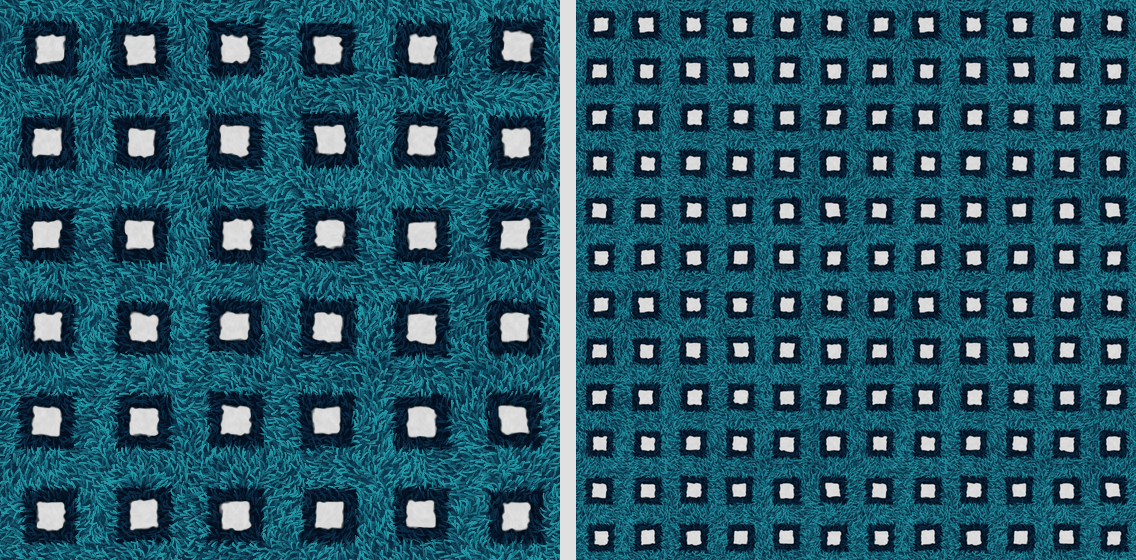
Left, the tile; right, the same tile 2 across and 2 down.
A three.js fragment shader for this pattern:

```glsl
varying vec2 vUv;

// Layout, in units of one repeat
const float REPEATS = 6.0;
const vec2 CENTER_SHIFT = vec2(0.022, -0.018);
const float CENTER_JITTER = 0.045;
const float FRAME_HALF = 0.292;
const float FRAME_FUZZ = 0.03;
const float TILE_HALF = 0.150;
const float TILE_ROUND = 0.035;
const float TILE_EDGE = 0.012;
const float SIZE_JITTER = 0.012;
const float TILT = 0.09;

// Pile, strand sizes in units of one pile cell
const float PILE_CELLS = 112.0;
const float STRAND_HALF = 0.68;
const float STRAND_RADIUS = 0.30;
const float PILE_FLOOR = 0.10;

const vec3 GAP = vec3(0.03, 0.15, 0.23);
const vec3 DEEP = vec3(0.06, 0.26, 0.35);
const vec3 TEAL = vec3(0.08, 0.40, 0.47);
const vec3 BRIGHT = vec3(0.14, 0.60, 0.65);
const vec3 NAVY_DARK = vec3(0.008, 0.055, 0.115);
const vec3 NAVY_LIGHT = vec3(0.05, 0.19, 0.29);
const vec3 WHITE = vec3(0.86);
const vec3 RIM = vec3(0.42, 0.45, 0.49);

vec3 hash3(vec2 p) {
  vec3 q = fract(p.xyx * vec3(0.1031, 0.1030, 0.0973));
  q += dot(q, q.yxz + 33.33);
  return fract((q.xxy + q.yzz) * q.zyx);
}

// Value noise that wraps after a whole number of cells
float wrapNoise(vec2 uv, float cells, float seed) {
  vec2 p = uv * cells;
  vec2 i = floor(p);
  vec2 f = fract(p);
  f = f * f * (3.0 - 2.0 * f);
  vec2 a = mod(i, cells) + seed;
  vec2 b = mod(i + 1.0, cells) + seed;
  return mix(mix(hash3(a).x, hash3(vec2(b.x, a.y)).x, f.x),
             mix(hash3(vec2(a.x, b.y)).x, hash3(b).x, f.x), f.y);
}

float boxDistance(vec2 p, float halfSize, float radius) {
  vec2 d = abs(p) - halfSize + radius;
  return length(max(d, 0.0)) + min(max(d.x, d.y), 0.0) - radius;
}

// Brightness of the lightest strand lying over this point
float pileHeight(vec2 uv) {
  vec2 p = uv * PILE_CELLS;
  vec2 base = floor(p);
  float lean = 4.0 * wrapNoise(uv, 14.0, 7.0);
  float pile = PILE_FLOOR;
  for (int y = -1; y <= 1; y++) {
    for (int x = -1; x <= 1; x++) {
      vec2 cell = base + vec2(float(x), float(y));
      for (int k = 0; k < 2; k++) {
        vec2 key = mod(cell, PILE_CELLS) + 151.0 * float(k);
        vec3 r = hash3(key);
        vec3 s = hash3(key + 311.0);
        float angle = lean + 1.7 * (r.z - 0.5);
        vec2 axis = vec2(cos(angle), sin(angle));
        vec2 d = p - cell - r.xy;
        float along = clamp(dot(d, axis), -STRAND_HALF, STRAND_HALF);
        float body = 1.0 - smoothstep(0.08, STRAND_RADIUS, length(d - axis * along));
        float tip = 0.85 + 0.15 * along / STRAND_HALF;
        pile = max(pile, body * tip * (0.15 + 0.85 * s.x));
      }
    }
  }
  return pile;
}

vec3 tealPile(float h) {
  vec3 c = mix(GAP, DEEP, smoothstep(0.04, 0.24, h));
  c = mix(c, TEAL, smoothstep(0.24, 0.50, h));
  return mix(c, BRIGHT, smoothstep(0.48, 0.84, h));
}

void main() {
  // Repeat with its own shift, tilt and size
  vec2 grid = vUv * REPEATS;
  vec2 id = mod(floor(grid), REPEATS);
  vec3 vary = hash3(id + 19.0) - 0.5;
  vec3 skew = hash3(id + 57.0) - 0.5;
  vec2 p = fract(grid) - 0.5 - CENTER_SHIFT - CENTER_JITTER * vary.xy;
  float tilt = TILT * vary.z;
  vec2 tilted = p + tilt * vec2(-p.y, p.x);

  // Carpet ground with soft shading patches
  float pile = pileHeight(vUv);
  float patches = wrapNoise(vUv, 9.0, 23.0) + wrapNoise(vUv, 30.0, 41.0) - 1.0;
  vec3 color = tealPile(pile + 0.09 * patches);

  // Fuzzy navy frame
  float fray = 0.05 * (pile - 0.45) + 0.02 * (wrapNoise(vUv, 72.0, 67.0) - 0.5);
  float frame = boxDistance(p + 0.4 * tilt * vec2(-p.y, p.x), FRAME_HALF + SIZE_JITTER * skew.z, 0.01) + fray;
  vec3 navy = mix(NAVY_DARK, NAVY_LIGHT, smoothstep(0.05, 0.95, pile + 0.06 * patches));
  color = mix(navy, color, smoothstep(-FRAME_FUZZ, FRAME_FUZZ, frame));

  // White tuft with a lumpy outline, shaded rim and contact shadow
  float lumps = wrapNoise(vUv, 128.0, 83.0);
  float wobble = 0.030 * (lumps - 0.5) + 0.026 * (wrapNoise(vUv, 54.0, 97.0) - 0.5);
  vec2 sheared = tilted + 0.12 * skew.xy * tilted.yx;
  float tile = boxDistance(sheared, TILE_HALF + SIZE_JITTER * skew.z, TILE_ROUND) + wobble;
  color *= mix(0.6, 1.0, smoothstep(0.0, 0.05, tile));
  vec3 wool = WHITE * (0.955 + 0.05 * lumps + 0.035 * pile);
  wool = mix(wool, RIM, 0.6 * smoothstep(-0.018, 0.0, tile));
  color = mix(wool, color, smoothstep(-TILE_EDGE, TILE_EDGE, tile));

  gl_FragColor = vec4(color, 1.0);
}
```
